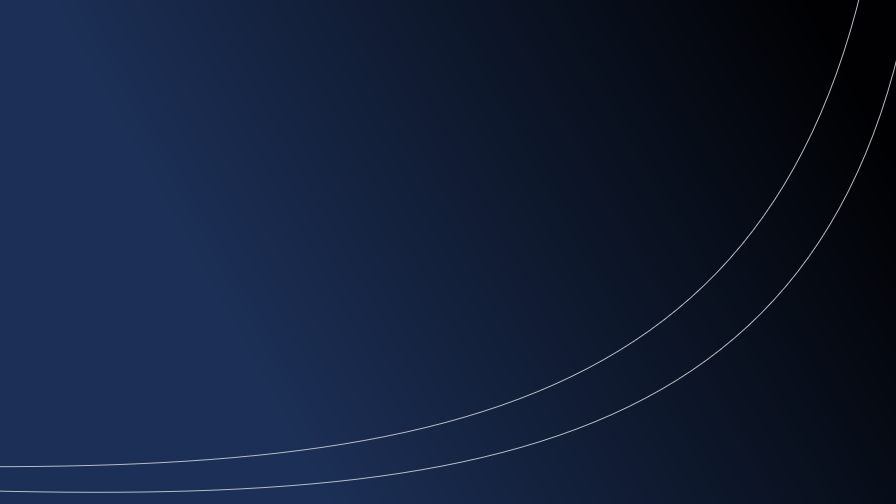
A Shadertoy shader for this background:

```glsl
#define NAVY vec3(0.110, 0.186, 0.338)
#define BLACK vec3(0.002, 0.005, 0.012)
#define LINE_COLOR vec3(0.74, 0.76, 0.79)
#define LINE_WIDTH 0.0019
#define FADE_DIRECTION vec2(0.876, 0.483)
#define FADE_START 0.555
#define FADE_END 1.88
#define SEGMENTS 56

vec2 bezier(vec2 a, vec2 b, vec2 c, vec2 d, float t) {
    float s = 1.0 - t;
    return s * s * s * a + 3.0 * s * s * t * b + 3.0 * s * t * t * c + t * t * t * d;
}

float segmentDistance(vec2 p, vec2 a, vec2 b) {
    vec2 ab = b - a;
    float h = clamp(dot(p - a, ab) / dot(ab, ab), 0.0, 1.0);
    return length(p - a - h * ab);
}

// Distance to a cubic curve, run slightly past both ends
float curveDistance(vec2 p, vec2 a, vec2 b, vec2 c, vec2 d) {
    float nearest = 1e3;
    vec2 previous = bezier(a, b, c, d, -0.03);
    for (int i = 1; i <= SEGMENTS; i++) {
        float t = mix(-0.03, 1.05, float(i) / float(SEGMENTS));
        vec2 current = bezier(a, b, c, d, t);
        nearest = min(nearest, segmentDistance(p, previous, current));
        previous = current;
    }
    return nearest;
}

// Share of a pixel covered by a thin stroke
float strokeCoverage(float dist, float pixel) {
    float halfWidth = 0.5 * LINE_WIDTH;
    return clamp(0.5 + (halfWidth - dist) / pixel, 0.0, 1.0)
         - clamp(0.5 - (halfWidth + dist) / pixel, 0.0, 1.0);
}

void mainImage(out vec4 fragColor, in vec2 fragCoord) {
    float pixel = 1.0 / iResolution.y;
    vec2 p = fragCoord * pixel;

    // Diagonal fade from navy to black
    float fade = (dot(p, FADE_DIRECTION) - FADE_START) / (FADE_END - FADE_START);
    vec3 color = mix(NAVY, BLACK, clamp(fade, 0.0, 1.0));

    // Two thin sweeping curves
    float upper = curveDistance(p, vec2(0.0, 0.074), vec2(0.903, 0.076),
                                vec2(1.505, 0.218), vec2(1.704, 1.0));
    float lower = curveDistance(p, vec2(0.0, 0.0255), vec2(0.926, 0.005),
                                vec2(1.579, 0.109), vec2(1.778, 0.877));
    color = mix(color, LINE_COLOR, strokeCoverage(min(upper, lower), pixel));

    fragColor = vec4(color, 1.0);
}
```
